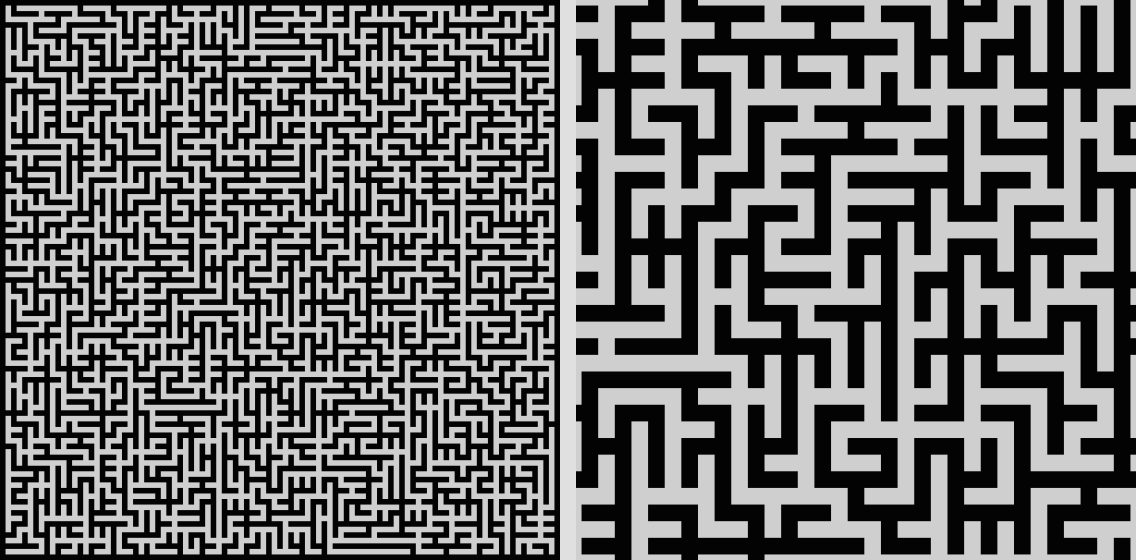
Left, the full canvas; right, a detail of the centre.
Give the GLSL for this pattern, as a WebGL 2 fragment shader.

```glsl
#version 300 es
precision highp float;
precision highp int;

uniform vec2 u_resolution;
out vec4 fragColor;

const int UNITS = 101;        // wall and path units per side
const int REACH = 4;          // cells searched around an edge
const int WINDOW = 2 * REACH + 2;
const int SWEEPS = 10;
const vec3 WALL_COLOR = vec3(0.01);
const vec3 PATH_COLOR = vec3(0.81);

// Integer hash of a unit
uint hash(ivec2 unit) {
    uint state = uint(unit.x + unit.y * 128) * 747796405u + 2891336453u;
    uint word = ((state >> ((state >> 28) + 4u)) ^ state) * 277803737u;
    return (word >> 22) ^ word;
}

bool isBorder(ivec2 unit, int units) {
    return min(unit.x, unit.y) <= 0 || max(unit.x, unit.y) >= units - 1;
}

// Random cost of opening an edge; the border never opens
uint edgeCost(ivec2 unit, int units) {
    return isBorder(unit, units) ? ~0u : hash(unit);
}

// Grow reached cells sideways through open edges, one bit per cell
uint spread(uint row, uint east) {
    for (int i = 0; i < 3; i++) {
        row |= ((row & east) << 1) | ((row >> 1) & east);
    }
    return row;
}

// True if cheaper edges already join the two cells beside this edge
bool hasDetour(ivec2 edge, ivec2 across, int units) {
    uint limit = edgeCost(edge, units);
    ivec2 origin = edge - across - 2 * REACH;
    uint east[WINDOW];
    uint north[WINDOW];
    uint reached[WINDOW];

    // Edges cheaper than the limit, as bit rows
    for (int y = 0; y < WINDOW; y++) {
        east[y] = 0u;
        north[y] = 0u;
        reached[y] = 0u;
        for (int x = 0; x < WINDOW; x++) {
            ivec2 cell = origin + 2 * ivec2(x, y);
            uint bit = 1u << x;
            if (x < WINDOW - 1 && edgeCost(cell + ivec2(1, 0), units) < limit) east[y] |= bit;
            if (edgeCost(cell + ivec2(0, 1), units) < limit) north[y] |= bit;
        }
    }

    // Flood from the first cell, sweeping up and then down
    ivec2 goal = REACH + across;
    reached[REACH] = 1u << REACH;
    for (int i = 0; i < SWEEPS; i++) {
        reached[0] = spread(reached[0], east[0]);
        for (int y = 1; y < WINDOW; y++) {
            reached[y] = spread(reached[y] | (reached[y - 1] & north[y - 1]), east[y]);
        }
        for (int y = WINDOW - 2; y >= 0; y--) {
            reached[y] = spread(reached[y] | (reached[y + 1] & north[y]), east[y]);
        }
        if (((reached[goal.y] >> goal.x) & 1u) == 1u) return true;
    }
    return false;
}

// Cells are open, posts are closed, edges open unless they close a loop
float pathAt(ivec2 unit, int units) {
    if (isBorder(unit, units)) return 0.0;
    ivec2 odd = unit & 1;
    if (odd.x == odd.y) return float(odd.x);
    return hasDetour(unit, 1 - odd, units) ? 0.0 : 1.0;
}

// Box-filtered maze: blend the units that share one pixel
float mazeCoverage(vec2 point, vec2 pixelSize, int units) {
    vec2 boundary = floor(point + 0.5);
    vec2 upper = clamp((point - boundary) / pixelSize + 0.5, 0.0, 1.0);
    float coverage = 0.0;
    for (int i = 0; i < 4; i++) {
        ivec2 side = ivec2(i & 1, i >> 1);
        vec2 share = mix(1.0 - upper, upper, vec2(side));
        float weight = share.x * share.y;
        if (weight > 0.0) {
            coverage += weight * pathAt(ivec2(boundary) + side - 1, units);
        }
    }
    return coverage;
}

void main() {
    vec2 pixelSize = float(UNITS) / u_resolution;
    vec2 point = gl_FragCoord.xy * pixelSize;
    float path = mazeCoverage(point, pixelSize, UNITS);
    fragColor = vec4(mix(WALL_COLOR, PATH_COLOR, path), 1.0);
}
```
